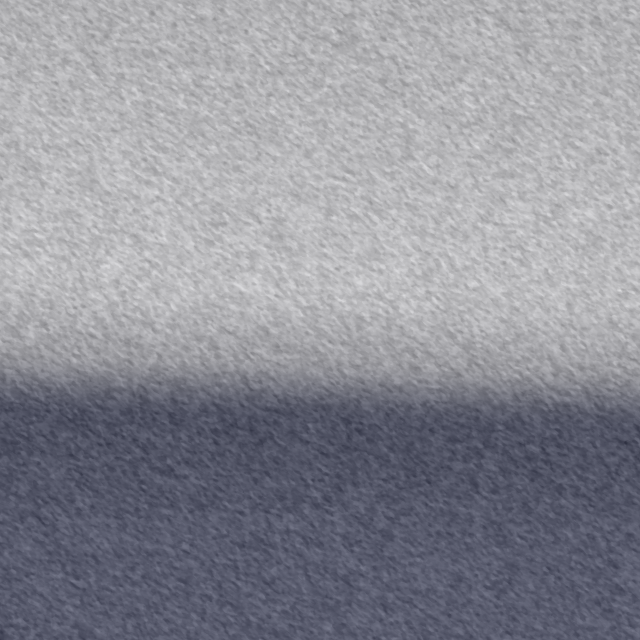
Reproduce this texture procedurally as a Shadertoy shader.

```glsl
// Grainy pale wall above a soft, slightly tilted shadow edge and a slate floor.
// Vertical smoothstep blends give the shading; stretched cells of random tone,
// blended at several scales, give short slanted streaks with a faint relief.

vec2 hash2(vec2 p) {
    vec3 q = fract(p.xyx * vec3(0.1031, 0.1030, 0.0973));
    q += dot(q, q.yzx + 33.33);
    return fract((q.xx + q.yz) * q.zy);
}

// Cellular noise: random tones of scattered points, blended by distance, mean zero
float cellTone(vec2 p) {
    vec2 cell = floor(p);
    float tone = 0.0;
    float total = 0.0001;
    for (int y = -1; y <= 1; y++) {
        for (int x = -1; x <= 1; x++) {
            vec2 neighbour = cell + vec2(x, y);
            vec2 toPoint = neighbour + hash2(neighbour) - p;
            float weight = exp(-6.0 * dot(toPoint, toPoint));
            tone += weight * (hash2(neighbour + 47.0).y - 0.5);
            total += weight;
        }
    }
    return tone / total;
}

// Cell coordinates stretched along a line that falls to the right
vec2 slanted(vec2 uv, float angle, vec2 density) {
    vec2 along = vec2(cos(angle), -sin(angle));
    return density * vec2(dot(uv, along), dot(uv, vec2(-along.y, along.x))) + 300.0;
}

void mainImage(out vec4 fragColor, in vec2 fragCoord) {
    vec2 uv = fragCoord / iResolution.xy;

    // Height above the tilted shadow line, with a faint waver
    float above = uv.y - 0.378 + 0.03 * uv.x + 0.002 * sin(uv.x * 11.0);

    // Floor, penumbra, bright band and dimmer upper wall
    vec3 floorColor = mix(vec3(0.35, 0.36, 0.43), vec3(0.31, 0.32, 0.385),
                          smoothstep(-0.26, -0.01, above));
    vec3 color = mix(floorColor, vec3(0.59, 0.59, 0.61), smoothstep(-0.025, 0.08, above));
    color = mix(color, vec3(0.735, 0.735, 0.745), smoothstep(0.035, 0.195, above));
    color = mix(color, vec3(0.69, 0.69, 0.70), smoothstep(0.22, 0.66, above));

    // Streaks of tone, from faint patches down to fine grain
    float grain = 0.025 * cellTone(slanted(uv, 0.50, vec2(30.0, 45.0)))
                + 0.060 * cellTone(slanted(uv, 0.65, vec2(75.0, 130.0)))
                + 0.100 * cellTone(slanted(uv, 0.60, vec2(125.0, 230.0)))
                + 0.060 * cellTone(slanted(uv, 0.40, vec2(200.0, 270.0)));

    // Relief: tone difference across the streaks, as if lit from above
    vec2 ridge = slanted(uv + 0.7, 0.62, vec2(95.0, 165.0));
    grain += 0.075 * (cellTone(ridge) - cellTone(ridge + vec2(0.0, 0.6)));

    color += grain * mix(0.85, 1.0, smoothstep(-0.02, 0.12, above));
    fragColor = vec4(clamp(color, 0.0, 1.0), 1.0);
}
```
